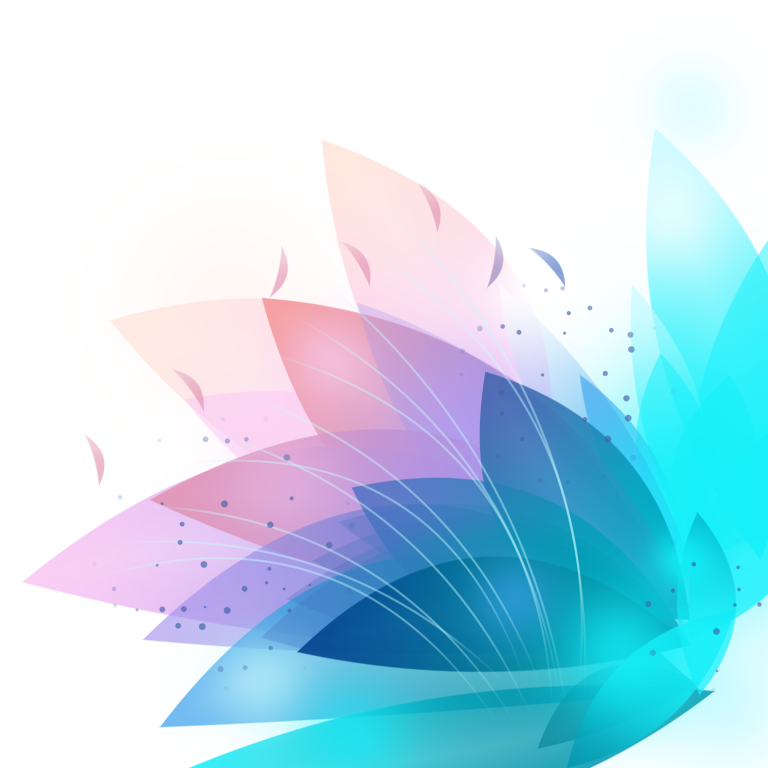
A WebGL 1 fragment shader for this background:

```glsl
precision highp float;
uniform vec2 u_resolution;

const vec3 PAPER = vec3(1.0, 1.0, 1.0);
const vec3 PEACH = vec3(1.0, 0.90, 0.86);
const vec3 CORAL = vec3(0.96, 0.60, 0.60);
const vec3 PINK = vec3(0.98, 0.80, 0.96);
const vec3 ROSE = vec3(0.88, 0.57, 0.69);
const vec3 LILAC = vec3(0.65, 0.58, 0.93);
const vec3 INDIGO = vec3(0.29, 0.44, 0.76);
const vec3 NAVY = vec3(0.01, 0.27, 0.56);
const vec3 AZURE = vec3(0.25, 0.64, 0.93);
const vec3 TEAL = vec3(0.0, 0.58, 0.67);
const vec3 CYAN = vec3(0.08, 0.94, 0.98);
const vec3 ICE = vec3(0.78, 0.98, 1.0);
const vec2 ROOT = vec2(0.898, 0.16);
const float HAIR_WIDTH = 0.0011;
const float DOT_CELLS = 36.0;
const float TAU = 6.2832;

float hash(vec2 p) {
  return fract(sin(dot(p, vec2(127.1, 311.7))) * 4375.85);
}

// Position along (0 to 1) and height above the chord from a to b
vec2 chordFrame(vec2 p, vec2 a, vec2 b) {
  vec2 d = b - a;
  vec2 q = p - a;
  return vec2(dot(q, d) / dot(d, d), dot(q, vec2(-d.y, d.x)) / length(d));
}

// Translucent petal between two parabolic arcs, bulge = upper and lower height
void petal(inout vec3 col, vec2 p, vec2 tip, vec2 root, vec2 bulge,
           vec3 tipColor, vec3 rootColor, float alpha) {
  vec2 f = chordFrame(p, tip, root);
  vec2 arc = bulge * 4.0 * f.x * (1.0 - f.x);
  float inside = min(arc.x - f.y, f.y - arc.y);
  float px = 1.0 / u_resolution.y;
  float mask = smoothstep(-px, px, inside);
  float body = mix(1.0, 0.82, smoothstep(0.0, 0.1, inside));
  vec3 tint = mix(tipColor, rootColor, smoothstep(0.0, 0.7, f.x));
  col = mix(col, tint, mask * body * alpha);
}

float halo(vec2 p, vec2 center, float radius) {
  vec2 d = (p - center) / radius;
  return exp(-dot(d, d));
}

void glow(inout vec3 col, vec2 p, vec2 center, float radius, vec3 tint, float alpha) {
  col = mix(col, tint, alpha * halo(p, center, radius));
}

void main() {
  vec2 p = gl_FragCoord.xy / u_resolution.y;
  vec3 col = PAPER;

  // Cyan foliage on the right
  glow(col, p, vec2(0.90, 0.86), 0.06, ICE, 0.5);
  glow(col, p, vec2(0.92, 0.36), 0.16, CYAN, 0.8);
  petal(col, p, vec2(0.853, 0.833), vec2(0.99, 0.271), vec2(0.103, -0.063), ICE, CYAN, 0.85);
  petal(col, p, vec2(1.04, 0.74), vec2(0.898, 0.271), vec2(0.2, -0.052), CYAN, CYAN, 0.5);
  glow(col, p, vec2(0.87, 0.72), 0.07, PAPER, 0.6);
  petal(col, p, vec2(0.823, 0.629), vec2(0.911, 0.271), vec2(0.05, -0.03), ICE, CYAN, 0.7);
  petal(col, p, vec2(0.95, 0.512), vec2(0.9, 0.26), vec2(0.06, -0.05), CYAN, CYAN, 0.5);
  petal(col, p, vec2(0.86, 0.54), vec2(0.9, 0.26), vec2(0.05, -0.05), CYAN, CYAN, 0.5);
  petal(col, p, vec2(1.04, 0.466), vec2(0.898, 0.167), vec2(0.08, -0.05), CYAN, CYAN, 0.8);
  glow(col, p, vec2(0.95, 0.08), 0.08, ICE, 0.7);

  // Pale petals at the back
  glow(col, p, vec2(0.30, 0.60), 0.12, PEACH, 0.3);
  petal(col, p, vec2(0.143, 0.583), vec2(0.729, 0.271), vec2(0.16, -0.072), PEACH, PINK, 0.75);
  petal(col, p, vec2(0.24, 0.48), vec2(0.729, 0.22), vec2(0.11, -0.06), PINK, PINK, 0.6);
  petal(col, p, vec2(0.419, 0.818), vec2(0.677, 0.271), vec2(0.155, -0.056), PEACH, PINK, 0.9);
  glow(col, p, vec2(0.70, 0.62), 0.075, PAPER, 0.95);
  petal(col, p, vec2(0.65, 0.63), vec2(0.898, 0.27), vec2(0.03, -0.06), PAPER, AZURE, 0.6);
  petal(col, p, vec2(0.755, 0.512), vec2(0.898, 0.25), vec2(0.035, -0.03), AZURE, CYAN, 0.65);

  // Warm to violet middle layers
  petal(col, p, vec2(0.341, 0.612), vec2(0.898, 0.21), vec2(0.105, -0.14), CORAL, LILAC, 0.92);
  glow(col, p, vec2(0.43, 0.53), 0.06, PINK, 0.55);
  petal(col, p, vec2(0.465, 0.606), ROOT, vec2(0.08, -0.09), LILAC, INDIGO, 0.3);
  glow(col, p, vec2(0.60, 0.45), 0.09, LILAC * 1.06, 0.5);
  petal(col, p, vec2(0.029, 0.242), ROOT, vec2(0.217, -0.036), PINK, LILAC, 0.95);
  petal(col, p, vec2(0.195, 0.349), ROOT, vec2(0.18, -0.03), ROSE, LILAC, 0.85);
  glow(col, p, vec2(0.37, 0.38), 0.08, PINK, 0.35);
  petal(col, p, vec2(0.186, 0.167), ROOT, vec2(0.18, -0.015), LILAC, INDIGO, 0.65);
  petal(col, p, vec2(0.208, 0.053), vec2(0.911, 0.102), vec2(0.2, -0.005), AZURE, TEAL, 0.75);
  petal(col, p, vec2(0.2, -0.02), vec2(0.93, 0.1), vec2(0.05, -0.1), CYAN, TEAL, 0.85);
  glow(col, p, vec2(0.34, 0.11), 0.065, ICE, 0.6);
  glow(col, p, vec2(0.46, 0.04), 0.07, CYAN, 0.6);

  // Deep blue and teal front
  petal(col, p, vec2(0.458, 0.365), ROOT, vec2(0.093, -0.1), INDIGO, TEAL, 0.8);
  petal(col, p, vec2(0.632, 0.516), vec2(0.898, 0.193), vec2(0.07, -0.12), INDIGO * 0.9, TEAL * 1.1, 0.88);
  for (int i = 0; i < 4; i++) {
    float k = float(i) / 3.0;
    vec2 tip = mix(vec2(0.44, 0.32), vec2(0.34, 0.17), k);
    petal(col, p, tip, ROOT, vec2(0.09 + 0.05 * k, -0.04), INDIGO, TEAL, 0.32);
  }
  petal(col, p, vec2(0.387, 0.151), ROOT, vec2(0.12, -0.03), NAVY, TEAL * 0.9, 0.9);
  petal(col, p, vec2(0.70, 0.025), vec2(0.911, 0.11), vec2(0.065, -0.01), TEAL * 0.85, TEAL, 0.6);
  petal(col, p, vec2(0.738, 0.0), vec2(0.957, 0.206), vec2(0.05, -0.044), TEAL, CYAN, 0.8);
  petal(col, p, vec2(0.908, 0.333), vec2(0.911, 0.095), vec2(0.049, -0.028), TEAL * 1.15, CYAN, 0.7);
  glow(col, p, vec2(0.81, 0.15), 0.085, CYAN, 0.8);
  glow(col, p, vec2(0.89, 0.27), 0.04, CYAN, 0.85);
  glow(col, p, vec2(0.67, 0.22), 0.055, AZURE, 0.6);

  // Sweeping hairlines
  for (int i = 0; i < 11; i++) {
    float k = float(i) / 10.0;
    vec2 start = mix(vec2(0.48, 0.75), vec2(0.1, 0.24), k);
    vec2 end = vec2(0.76 - 0.1 * k, 0.07 + 0.03 * sin(float(i) * 3.0));
    vec2 f = chordFrame(p, start, end);
    float bend = 0.09 + 0.03 * sin(float(i) * 2.0);
    float away = abs(f.y - bend * 4.0 * f.x * (1.0 - f.x));
    float line = 1.0 - smoothstep(HAIR_WIDTH * 0.4, HAIR_WIDTH + 1.0 / u_resolution.y, away);
    float fade = smoothstep(0.0, 0.2, f.x) * (1.0 - smoothstep(0.7, 1.0, f.x));
    col = mix(col, ICE, 0.45 * line * fade);
  }

  // Scattered specks
  vec2 cell = floor(p * DOT_CELLS);
  float seed = hash(cell);
  vec2 jitter = 0.3 + 0.4 * vec2(hash(cell + 3.1), hash(cell + 7.7));
  float reach = length(p - (cell + jitter) / DOT_CELLS);
  float zone = halo(p, vec2(0.73, 0.50), 0.13) + halo(p, vec2(0.30, 0.28), 0.16) + halo(p, vec2(0.92, 0.20), 0.09);
  float radius = 0.0015 + 0.003 * hash(cell + 1.7);
  float speck = 1.0 - smoothstep(radius - 0.001, radius + 0.001, reach);
  col = mix(col, INDIGO * 0.85, speck * 0.65 * step(0.7, seed) * smoothstep(0.2, 0.6, zone));

  // Drifting leaves along an arch
  for (int i = 0; i < 7; i++) {
    float n = float(i);
    vec2 center = vec2(0.12 + n * (0.13 - 0.0052 * n),
                       0.375 + n * (0.163 - 0.0202 * n) - 0.026 * cos(n * TAU * 0.5) * -1.0);
    float angle = -1.3 + 0.5 * sin(n * 2.3);
    vec2 axis = 0.034 * vec2(cos(angle), sin(angle));
    vec3 tint = mix(ROSE, INDIGO, smoothstep(4.0, 6.0, n));
    petal(col, p, center - axis, center + axis, vec2(0.015, 0.003), mix(tint, PAPER, 0.4), tint, 0.65);
  }

  gl_FragColor = vec4(clamp(col, 0.0, 1.0), 1.0);
}
```
